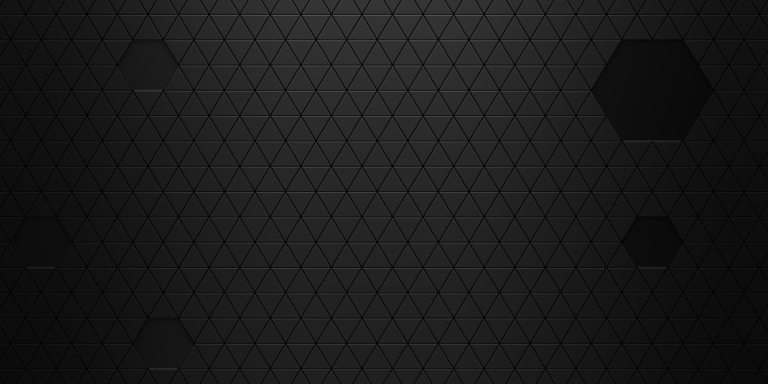
Give the GLSL for this background, as a WebGL 1 fragment shader.

```glsl
precision highp float;
// Dark bevelled triangle tiling under a soft top light, with a few sunken hexagons.

uniform vec2 u_resolution;

// All lengths are in units of the canvas height.
const vec2 CELL = vec2(0.0796, 0.0659);     // triangle side, row height
const vec2 ORIGIN = vec2(0.1068, 1.0284);   // lattice vertex (0, 0)
const vec3 TINT = vec3(1.0, 1.0, 1.0);
const float GROOVE = 0.0014;                // half width of the dark cut
const float GLINT = 0.0011;                 // half width of the lit lip
const int PIT_COUNT = 5;

// Share of a pixel covered by a line of the given half width.
float lineCoverage(float dist, float halfWidth, float pixel) {
  float upper = min(dist + 0.5 * pixel, halfWidth);
  float lower = max(dist - 0.5 * pixel, -halfWidth);
  return max(upper - lower, 0.0) / pixel;
}

// Three line families of the lattice; each grows towards the lower side.
vec3 latticeAxes(vec2 q) {
  return vec3(q.y, 0.5 * q.y + q.x, 0.5 * q.y - q.x);
}

// Height-unit distance between neighbouring lines of each family.
vec3 lineSpacing(vec2 cell) {
  float diagonal = 1.0 / length(vec2(1.0 / cell.x, 0.5 / cell.y));
  return vec3(cell.y, diagonal, diagonal);
}

// Top light with darkened sides.
float ambientLight(vec2 uv) {
  float side = abs(uv.x - 0.49) * 2.0;
  float base = mix(0.125, 0.205, pow(uv.y, 1.5));
  return base * mix(1.0, 0.35, smoothstep(0.12, 1.0, side));
}

// Cut grooves, lit lower lips and dark joints at the vertices.
float tileShade(vec2 q, float light, float pixel) {
  vec3 dist = (fract(latticeAxes(q) + 0.5) - 0.5) * lineSpacing(CELL);
  float shade = light;
  for (int i = 0; i < 3; i++) {
    bool level = i == 0;
    float lip = lineCoverage(dist[i] - GROOVE - GLINT, GLINT, pixel);
    float cut = lineCoverage(dist[i], GROOVE, pixel);
    shade += light * lip * (level ? 0.75 : 0.28);
    shade *= 1.0 - cut * (level ? 0.5 : 0.8);
  }
  float joint = 1.0 - smoothstep(0.002, 0.002 + 1.3 * pixel, length(dist));
  return shade * (1.0 - 0.65 * joint);
}

// Sunken hexagon: pit holds its lattice centre, radius and floor brightness.
float addPit(float shade, vec2 q, vec4 pit, float light, float pixel) {
  vec2 local = q - pit.xy;
  vec3 axes = latticeAxes(local);
  vec3 spacing = lineSpacing(CELL);
  vec3 edges = (abs(axes) - pit.z) * spacing;
  float dist = max(edges.x, max(edges.y, edges.z));
  float inside = clamp(0.5 - dist / pixel, 0.0, 1.0);

  // Shadow cast inwards from the three upper walls.
  vec3 upper = (-axes - pit.z) * spacing;
  float wall = min(max(upper.x, max(upper.y, upper.z)), 0.0);
  float floorShade = light * pit.w * (1.0 - 0.45 * exp(wall / 0.007));
  shade = mix(shade, floorShade, inside);

  // Bright lip along the bottom edge.
  float span = 1.0 - smoothstep(0.42, 0.52, abs(local.x) / pit.z);
  float lip = lineCoverage(axes.x * CELL.y - pit.z * CELL.y, 0.0016, pixel);
  return shade + lip * span * (0.05 + 0.5 * light);
}

void main() {
  float pixel = 1.0 / u_resolution.y;
  vec2 p = gl_FragCoord.xy * pixel;
  vec2 q = vec2(p.x - ORIGIN.x, ORIGIN.y - p.y) / CELL;

  float light = ambientLight(gl_FragCoord.xy / u_resolution);
  float shade = tileShade(q, light, pixel);

  vec4 pits[PIT_COUNT];
  pits[0] = vec4(3.5, 3.0, 1.0, 0.88);
  pits[1] = vec4(20.0, 4.0, 2.0, 0.55);
  pits[2] = vec4(0.0, 10.0, 1.0, 0.95);
  pits[3] = vec4(20.0, 10.0, 1.0, 0.62);
  pits[4] = vec4(4.0, 14.0, 1.0, 0.92);
  for (int i = 0; i < PIT_COUNT; i++) {
    shade = addPit(shade, q, pits[i], light, pixel);
  }

  gl_FragColor = vec4(TINT * shade, 1.0);
}
```
